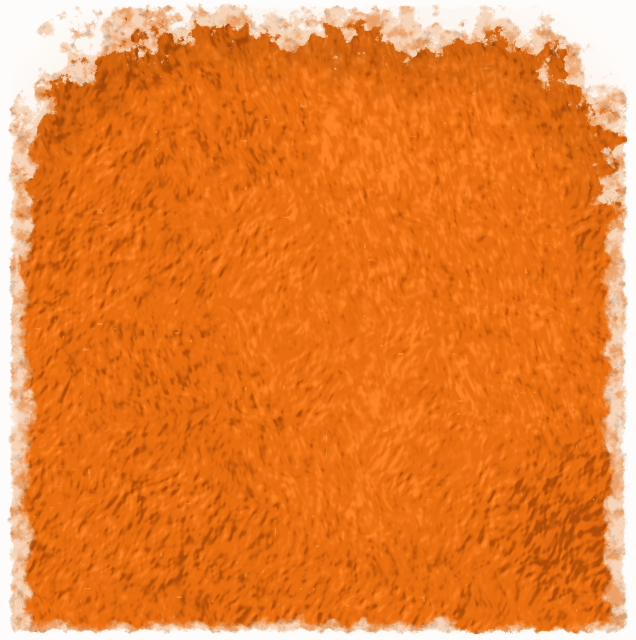
This texture is drawn by a Shadertoy shader. Its source:

```glsl
#define PAPER vec3(0.996, 0.990, 0.982)
#define PEACH vec3(0.965, 0.820, 0.700)
#define TAN vec3(0.915, 0.600, 0.360)
#define SHADOW vec3(0.690, 0.300, 0.030)
#define ORANGE vec3(0.915, 0.430, 0.060)
#define GLOW vec3(1.000, 0.520, 0.150)
#define CORNER 0.25
#define FIBRE_SCALE vec2(125.0, 68.0)
#define GRAIN 0.95

float hash(vec2 p) {
    vec3 q = fract(vec3(p.xyx) * 0.1031);
    q += dot(q, q.yzx + 33.33);
    return fract((q.x + q.y) * q.z);
}

float noise(vec2 p) {
    vec2 i = floor(p), f = fract(p);
    f = f * f * (3.0 - 2.0 * f);
    return mix(mix(hash(i), hash(i + vec2(1, 0)), f.x),
               mix(hash(i + vec2(0, 1)), hash(i + vec2(1, 1)), f.x), f.y);
}

// Fractal noise centred on zero
float fbm(vec2 p) {
    float sum = 0.0, amp = 0.5;
    for (int i = 0; i < 5; i++) {
        sum += amp * (noise(p) - 0.5);
        p = mat2(0.8, 0.6, -0.6, 0.8) * p * 2.03 + 17.3;
        amp *= 0.55;
    }
    return sum;
}

// Depth inside a box whose upper corners are rounded
float boxDepth(vec2 p, vec2 low, vec2 high, float radius) {
    vec2 halfSize = 0.5 * (high - low);
    vec2 c = p - 0.5 * (low + high);
    float r = c.y > 0.0 ? radius : 0.01;
    vec2 q = abs(c) - halfSize + r;
    return r - length(max(q, 0.0)) - min(max(q.x, q.y), 0.0);
}

// Short fibres lying across the given axis
float fibres(vec2 p, vec2 axis) {
    vec2 q = vec2(dot(p, axis), dot(p, vec2(-axis.y, axis.x))) * FIBRE_SCALE;
    return 0.62 * noise(q) + 0.38 * noise(q * 1.9 + 41.0) - 0.5;
}

float feltHeight(vec2 p) {
    vec2 warped = p + 0.012 * vec2(noise(p * 22.0), noise(p * 22.0 + 50.0));
    float lean = smoothstep(-0.12, 0.12, fbm(p * 5.0 + 8.0) + 0.25 * (p.y - 0.35));
    return mix(fibres(warped, vec2(0.87, -0.49)), fibres(warped + 3.0, vec2(0.9, 0.43)), lean);
}

vec3 feltColor(vec2 p) {
    // Relief lit from the upper left
    float h = feltHeight(p);
    float relief = h - feltHeight(p + vec2(-0.0035, 0.0035));
    float tone = GRAIN * (0.8 * h + 0.5 * relief) + 0.30 * fbm(p * 38.0);

    // Broad worn light and shade
    tone += 0.42 * fbm(p * vec2(7.0, 5.0) + 4.0);
    tone += 0.10 - 0.17 * smoothstep(0.10, 0.55, length((p - vec2(0.56, 0.60)) * vec2(1.1, 0.8)));
    tone -= 0.16 * smoothstep(0.16, 0.0, length((p - vec2(0.92, 0.17)) * vec2(1.0, 0.8)));

    vec3 col = mix(ORANGE, SHADOW, smoothstep(0.0, 0.50, -tone));
    col = mix(col, GLOW, smoothstep(0.0, 0.50, tone));
    float speck = smoothstep(0.90, 0.97, noise(p * 150.0 + 9.0)) * smoothstep(0.58, 0.75, noise(p * 31.0));
    return mix(col, vec3(1.0, 0.66, 0.36), 0.5 * speck);
}

void mainImage(out vec4 fragColor, in vec2 fragCoord) {
    vec2 p = fragCoord / iResolution.xy;
    float upper = smoothstep(0.50, 0.95, p.y);
    float broad = fbm(p * 9.0 + 2.0);
    float flake = fbm(p * 42.0 + 13.0);
    float crumb = fbm(p * 95.0 + 31.0);

    // Ragged paint edge, loosest along the top
    float depth = boxDepth(p, vec2(0.041, 0.024), vec2(0.959, 0.945), CORNER);
    float ragged = mix(0.045, 0.16, upper);
    float edge = depth + ragged * (0.75 * broad + 0.75 * flake + 0.25 * crumb);
    float paint = smoothstep(-0.006, 0.010, edge);

    // Thin wash, cut by a nearly straight frame
    float frame = boxDepth(p, vec2(0.017, 0.014), vec2(0.983, 0.990), 0.13);
    frame = smoothstep(-0.002, 0.003, frame + 0.012 * crumb + 0.008 * flake);
    float washEdge = edge + mix(0.036, 0.050, upper) + 0.10 * upper * fbm(p * 28.0 + 70.0);
    float wash = frame * smoothstep(-0.012, 0.016, washEdge);
    float stain = smoothstep(-0.10, 0.28, fbm(p * 60.0 + 5.0) + 3.0 * edge + 0.06);
    vec3 washColor = mix(PEACH, TAN, stain);
    washColor *= 1.0 - 0.10 * smoothstep(0.05, 0.25, crumb);

    // Faint halo on the paper
    vec3 col = mix(PAPER, PEACH, 0.16 * frame * smoothstep(-0.12, 0.0, depth));
    col = mix(col, washColor, 0.92 * wash);
    vec3 felt = feltColor(p);
    felt = mix(felt, felt * 0.90, upper * smoothstep(0.10, 0.02, edge));
    col = mix(col, felt, paint * frame);
    fragColor = vec4(col, 1.0);
}
```
